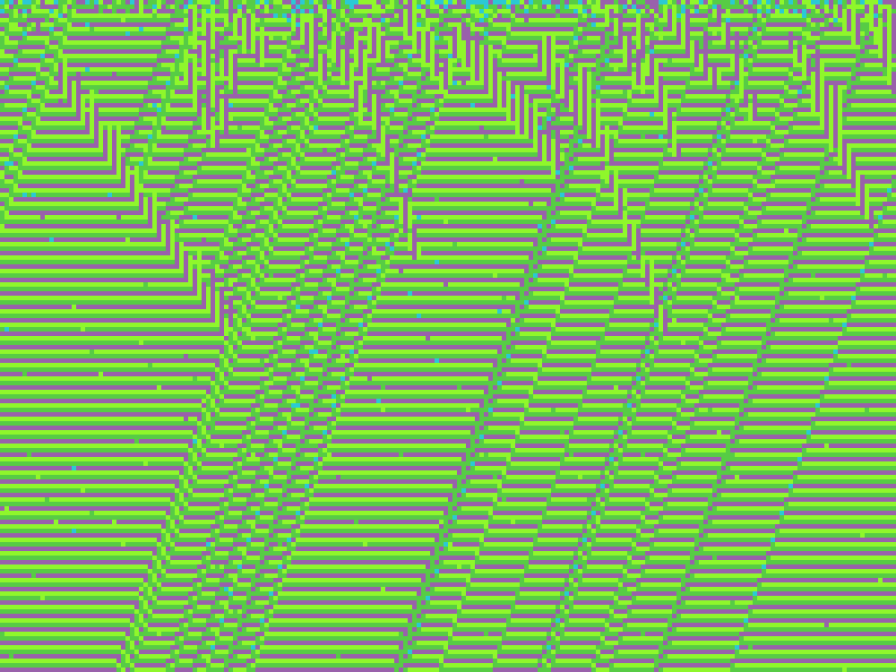
Write a Shadertoy shader that draws this pattern.

```glsl
// Space-time diagram of a four-state cellular automaton, time running downward.
// Rows cycle through three colours; walls drifting left shift the cycle by one
// row, and fronts running right freeze it into upright stripes and absorb walls.

const float ROWS = 150.0;            // cells over the canvas height
const float WALL_MIN = 0.11;         // chance of a wall per cell, calmest patch
const float WALL_VARIATION = 0.15;   // extra chance in the busiest patch
const float PATCH_SIZE = 12.0;       // cells sharing one wall density
const float CYAN_WALLS = 0.3;        // share of walls that carry cyan sparks
const float NOISE_DECAY = 0.55;      // fading of the random first rows
const float BAND_MIN = 4.0;          // height of the upright stripes, in rows
const float BAND_VARIATION = 8.0;
const float ABSORBING_SLOPE = 2.0;   // fronts faster than this swallow walls
const int MAIN_FRONTS = 6;
const int ALL_FRONTS = 34;

const int PURPLE = 0, LIME = 1, GREEN = 2, CYAN = 3;
const vec3 PALETTE[4] = vec3[4](
    vec3(0.60, 0.38, 0.67), vec3(0.56, 0.97, 0.17),
    vec3(0.34, 0.80, 0.27), vec3(0.17, 0.79, 0.83));

// Long fronts: apex column, rows per column, first and last wall lane
const vec4 FRONTS[MAIN_FRONTS] = vec4[MAIN_FRONTS](
    vec4( -1.0, 1.5,  18.0,  74.0), vec4( 74.0, 3.4,  80.0, 111.0),
    vec4( 90.0, 1.2, 106.0, 136.0), vec4(118.0, 2.6, 146.0, 172.0),
    vec4(170.0, 2.2, 187.0, 210.0), vec4(199.0, 1.5, 219.0, 290.0));

float hash(vec2 p) {
    return fract(sin(dot(p, vec2(127.1, 311.7))) * 43758.5453);
}

// A lane is a path moving one cell left every three rows
bool isWall(int lane) {
    float w = float(lane);
    float density = WALL_MIN + WALL_VARIATION * hash(vec2(floor(w / PATCH_SIZE), 5.0));
    return hash(vec2(w, 1.0)) < density;
}

int wallsUpTo(int lane) {
    int count = 0;
    for (int k = 0; k <= lane; k++) count += isWall(k) ? 1 : 0;
    return count;
}

// The long fronts first, then short scattered ones near the top
vec4 getFront(int k) {
    if (k < MAIN_FRONTS) return FRONTS[k];
    float id = float(k);
    float start = floor(220.0 * hash(vec2(id, 11.0)));
    float delay = hash(vec2(id, 12.0));
    float slope = 1.3 + 2.0 * hash(vec2(id, 13.0));
    float span = 6.0 + 16.0 * hash(vec2(id, 14.0));
    return vec4(start - floor(14.0 * delay * delay), slope, start, start + span);
}

int cellState(ivec2 cell) {
    float column = float(cell.x), row = float(cell.y);

    // Random first rows
    if (hash(vec2(column, row + 40.0)) < exp(-NOISE_DECAY * row))
        return int(4.0 * hash(vec2(column + 0.5, row + 90.0)));

    // Fronts: upright stripes ahead of them, undisturbed rows behind
    int lane = cell.x + cell.y / 3;
    bool calm = false;
    for (int k = 0; k < ALL_FRONTS; k++) {
        vec4 front = getFront(k);
        if (float(lane) < front.z || float(lane) > front.w) continue;
        int stripe = abs(cell.x - int(front.x)) % 2;
        float shift = float(wallsUpTo(int(front.z)) % 3);
        float corner = 3.0 * floor(front.y * (column - front.x) / 3.0)
                     + float(stripe) - shift;
        float band = BAND_MIN + BAND_VARIATION * hash(vec2(column, float(k) + 20.0));
        if (row < corner && corner - row < band) return stripe == 0 ? PURPLE : LIME;
        if (k < MAIN_FRONTS && front.y < ABSORBING_SLOPE && row >= corner) {
            lane = int(front.z);
            calm = true;
            break;
        }
    }

    // Cycling rows, with a seam of green, lime and cyan cells on the walls
    int phase = (cell.y + wallsUpTo(lane)) % 3;
    if (calm || !isWall(lane)) return phase;
    if (phase != PURPLE) return GREEN;
    bool sparks = hash(vec2(float(lane), 2.0)) < CYAN_WALLS;
    if (sparks && (cell.y / 3) % 2 == 0) return CYAN;
    return hash(vec2(float(lane), 3.0)) < 0.4 ? LIME : PURPLE;
}

void mainImage(out vec4 fragColor, in vec2 fragCoord) {
    // Cell coordinates with the first row at the top
    float pixel = ROWS / iResolution.y;
    vec2 p = vec2(fragCoord.x, iResolution.y - fragCoord.y) * pixel;

    // Area coverage of the cells under this pixel
    vec2 low = p - 0.5 * pixel;
    vec2 base = floor(low);
    vec2 next = clamp((low + pixel - base - 1.0) / pixel, 0.0, 1.0);
    vec3 color = vec3(0.0);
    for (int n = 0; n < 4; n++) {
        ivec2 offset = ivec2(n % 2, n / 2);
        vec2 cover = mix(1.0 - next, next, vec2(offset));
        float weight = cover.x * cover.y;
        if (weight > 0.001) {
            ivec2 cell = max(ivec2(base) + offset, ivec2(0));
            color += weight * PALETTE[cellState(cell)];
        }
    }
    fragColor = vec4(color, 1.0);
}
```
